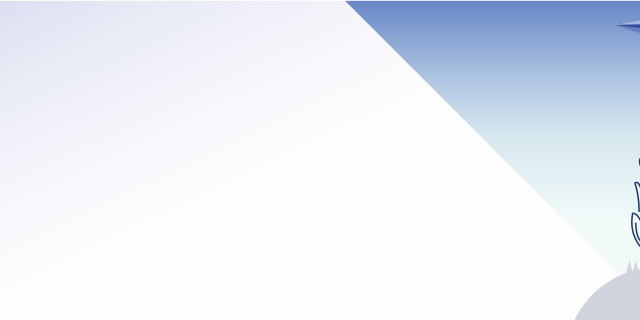
This background is drawn by a Shadertoy shader. Its source:

```glsl
// Pale lavender panel cut by a diagonal, with a blue sky, grey hill, leaf outlines and paper plane.

#define DIAGONAL 2.076              // the panel lies where x + y is below this
#define PANEL_TILT 0.48             // sideways lean of the panel gradient
#define PANEL_REACH 1.1             // distance over which the tint fades out
#define PANEL_CURVE 1.65
#define TOP_STRIP 0.0026            // height of the light strip on the top edge
#define HILL_CENTER vec2(2.057, -0.125)
#define HILL_RADIUS 0.29
#define PLANE_TIP vec2(1.922, 0.922)
#define LINE_HALF_WIDTH 0.0024
#define CURVE_STEPS 10

const vec3 LAVENDER   = vec3(0.862, 0.874, 0.943);
const vec3 WHITE      = vec3(0.997, 0.997, 1.000);
const vec3 SKY_TOP    = vec3(0.405, 0.527, 0.772);
const vec3 SKY_UPPER  = vec3(0.685, 0.772, 0.885);
const vec3 SKY_LOWER  = vec3(0.838, 0.905, 0.936);
const vec3 SKY_BOTTOM = vec3(0.945, 0.980, 0.977);
const vec3 HILL_GREY  = vec3(0.815, 0.832, 0.868);
const vec3 NAVY       = vec3(0.110, 0.220, 0.440);
const vec3 WING_LIGHT = vec3(0.640, 0.710, 0.880);
const vec3 WING_SHADE = vec3(0.390, 0.490, 0.760);
const vec3 WING_FOLD  = vec3(0.200, 0.290, 0.600);

// Coverage of a shape from its signed distance, one pixel soft.
float fill(float d) {
    return clamp(0.5 - d * iResolution.y, 0.0, 1.0);
}

float segmentDistance(vec2 p, vec2 a, vec2 b) {
    vec2 ab = b - a;
    float h = clamp(dot(p - a, ab) / dot(ab, ab), 0.0, 1.0);
    return length(p - a - ab * h);
}

// Distance to a quadratic curve, walked as short segments.
float curveDistance(vec2 p, vec2 a, vec2 control, vec2 b) {
    float d = 1e3;
    vec2 last = a;
    for (int i = 1; i <= CURVE_STEPS; i++) {
        float t = float(i) / float(CURVE_STEPS);
        vec2 next = mix(mix(a, control, t), mix(control, b, t), t);
        d = min(d, segmentDistance(p, last, next));
        last = next;
    }
    return d;
}

vec3 skyColor(float depth) {
    vec3 c = mix(SKY_TOP, SKY_UPPER, clamp(depth / 0.25, 0.0, 1.0));
    c = mix(c, SKY_LOWER, clamp((depth - 0.25) / 0.17, 0.0, 1.0));
    return mix(c, SKY_BOTTOM, clamp((depth - 0.42) / 0.26, 0.0, 1.0));
}

vec3 panelColor(vec2 p) {
    float along = (1.0 - p.y + PANEL_TILT * p.x) / PANEL_REACH;
    return mix(WHITE, LAVENDER, pow(1.0 - clamp(along, 0.0, 1.0), PANEL_CURVE));
}

// Round hill with a few grass blades near the right edge.
float hillDistance(vec2 p) {
    float hill = length(p - HILL_CENTER) - HILL_RADIUS;
    float blade = abs(fract((p.x - 1.957) / 0.02) - 0.5) * 0.02;
    float tuft = max((blade - (0.186 - p.y) * 0.27) * 0.96, 1.957 - p.x);
    return min(hill, max(tuft, 0.13 - p.y));
}

float leafDistance(vec2 p) {
    // Lower leaf: outer edge, tip and vein
    float d = curveDistance(p, vec2(1.977, 0.333), vec2(1.966, 0.271), vec2(2.003, 0.227));
    d = min(d, curveDistance(p, vec2(1.977, 0.333), vec2(1.990, 0.335), vec2(2.003, 0.308)));
    d = min(d, curveDistance(p, vec2(1.987, 0.302), vec2(1.987, 0.263), vec2(2.003, 0.245)));
    // Upper leaf and bud
    d = min(d, curveDistance(p, vec2(1.984, 0.428), vec2(1.997, 0.390), vec2(1.997, 0.340)));
    d = min(d, curveDistance(p, vec2(1.984, 0.428), vec2(1.995, 0.436), vec2(2.003, 0.410)));
    return min(d, curveDistance(p, vec2(2.000, 0.503), vec2(1.997, 0.495), vec2(2.001, 0.483)));
}

// Wedge opening to the right of the plane tip, between two slopes.
float wedge(vec2 q, float low, float high) {
    return fill(max(q.y - high * q.x, low * q.x - q.y));
}

void mainImage(out vec4 fragColor, in vec2 fragCoord) {
    vec2 p = fragCoord / iResolution.xy * vec2(2.0, 1.0);

    // Sky and panel
    float panel = fill((p.x + p.y - DIAGONAL) * 0.7071);
    vec3 color = mix(skyColor(1.0 - p.y), panelColor(p), panel);

    // Hill and leaves
    color = mix(color, HILL_GREY, fill(hillDistance(p)));
    color = mix(color, NAVY, fill(leafDistance(p) - LINE_HALF_WIDTH));

    // Paper plane
    vec2 q = p - PLANE_TIP;
    color = mix(color, WING_SHADE, wedge(q, -0.33, 0.23));
    color = mix(color, WING_LIGHT, wedge(q, 0.02, 0.20));
    color = mix(color, WING_FOLD, wedge(q, -0.12, 0.02));

    // Light strip along the top edge
    color = mix(color, WHITE, fill(1.0 - TOP_STRIP - p.y));

    fragColor = vec4(color, 1.0);
}
```
